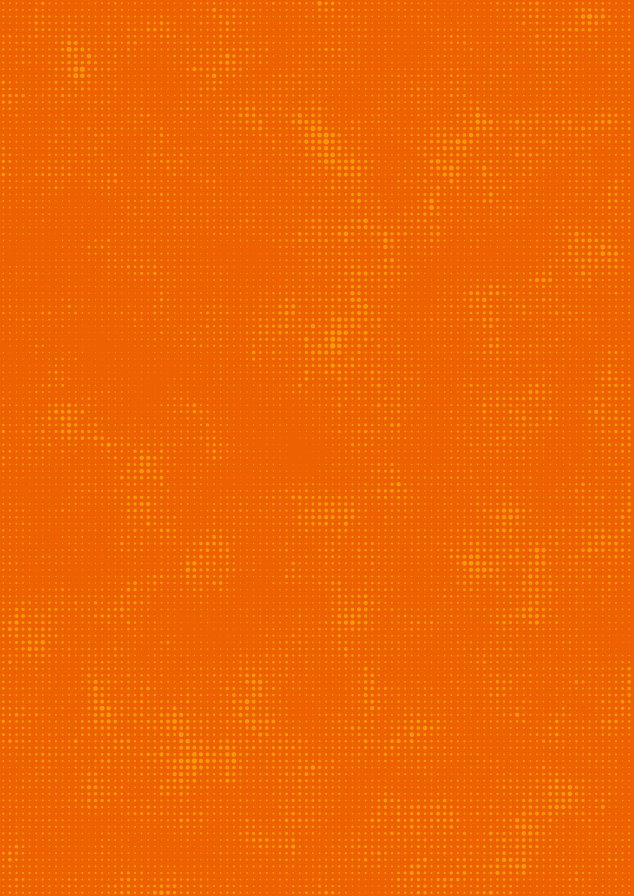
Give the GLSL for this pattern, as a WebGL 2 fragment shader.

```glsl
#version 300 es
precision highp float;

uniform vec2 u_resolution;
out vec4 fragColor;

const float ROWS = 136.0; // dot rows over the canvas height
const vec3 ORANGE = vec3(0.93, 0.38, 0.008);
const vec3 AMBER = vec3(0.965, 0.61, 0.02);

float hash(vec2 p) {
  vec3 q = fract(vec3(p.xyx) * 0.1031);
  q += dot(q, q.yzx + 33.33);
  return fract((q.x + q.y) * q.z);
}

vec2 gradient(vec2 cell) {
  float angle = 6.28318 * hash(cell);
  return vec2(cos(angle), sin(angle));
}

float gradientNoise(vec2 p) {
  vec2 i = floor(p);
  vec2 f = fract(p);
  vec2 u = f * f * f * (f * (f * 6.0 - 15.0) + 10.0);
  vec2 e = vec2(0.0, 1.0);
  float low = mix(dot(gradient(i), f),
                  dot(gradient(i + e.yx), f - e.yx), u.x);
  float high = mix(dot(gradient(i + e.xy), f - e.xy),
                   dot(gradient(i + e.yy), f - e.yy), u.x);
  return mix(low, high, u.y);
}

// Layered noise, turned between layers to hide the lattice
float clouds(vec2 p, float frequency, float gain) {
  const mat2 TURN = mat2(0.8, 0.6, -0.6, 0.8);
  float sum = 0.0;
  float amplitude = 0.5;
  p *= frequency;
  for (int octave = 0; octave < 5; octave++) {
    sum += amplitude * gradientNoise(p + 40.0);
    p = TURN * p * 1.93;
    amplitude *= gain;
  }
  return sum;
}

// Soft elliptical patch
float patchAt(vec2 p, vec2 center, vec2 size) {
  vec2 d = (p - center) / size;
  return exp(-dot(d, d));
}

// Broad light and dark areas, in canvas-height units
float broadTone(vec2 p) {
  float light = patchAt(p, vec2(0.35, 0.76), vec2(0.13, 0.22))
              + patchAt(p, vec2(0.65, 0.85), vec2(0.13, 0.15))
              + patchAt(p, vec2(0.57, 0.46), vec2(0.12, 0.18))
              + patchAt(p, vec2(0.42, 0.15), vec2(0.22, 0.13))
              + 0.6 * patchAt(p, vec2(0.08, 0.18), vec2(0.16, 0.14))
              + 0.4 * patchAt(p, vec2(0.08, 0.90), vec2(0.14, 0.10));
  float dark = patchAt(p, vec2(0.10, 0.62), vec2(0.15, 0.12))
             + 0.6 * patchAt(p, vec2(0.38, 0.51), vec2(0.12, 0.05))
             + 0.6 * patchAt(p, vec2(0.28, 0.34), vec2(0.16, 0.05));
  return light - dark;
}

// Small worn spots swell above the general tone
float dotRadius(vec2 p) {
  float grain = clouds(p, 9.0, 0.86);
  float spots = max(grain - 0.12, 0.0);
  float radius = 0.138 + 0.045 * broadTone(p) + 0.20 * grain + 0.22 * spots;
  return clamp(radius, 0.045, 0.46);
}

// Antialiased disc that fades out when smaller than a pixel
float disc(vec2 p, float radius, float pixel) {
  float edge = clamp((radius - length(p)) / pixel + 0.5, 0.0, 1.0);
  return edge * min(1.0, 2.0 * radius / pixel);
}

void main() {
  vec2 p = gl_FragCoord.xy / u_resolution.y;
  vec2 grid = p * ROWS;
  vec2 cellCenter = floor(grid) + 0.5;

  // One radius per cell keeps every dot round
  float radius = dotRadius(cellCenter / ROWS);
  float ink = disc(grid - cellCenter, radius, ROWS / u_resolution.y);

  fragColor = vec4(mix(ORANGE, AMBER, ink), 1.0);
}
```
